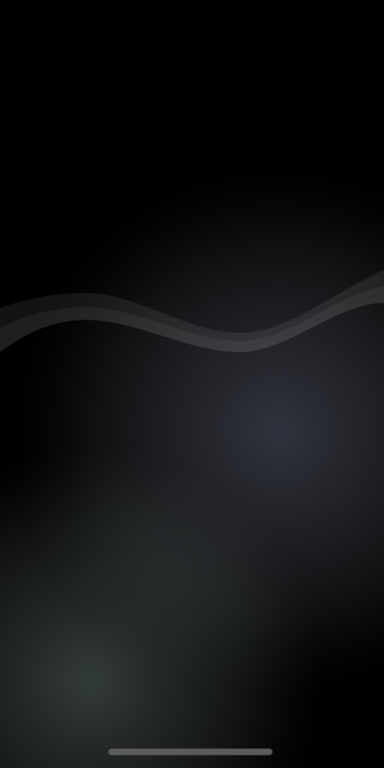
This background is drawn by a Shadertoy shader. Its source:

```glsl
// A dark phone backdrop: a blue-grey and a green-grey glow on black, crossed
// by two translucent ribbons, with a rounded bar at the foot. Radial falloffs
// add up the light; the ribbons lie between piecewise cubic edges.

// Radial light whose hue shifts from core to body and fades out at radius
vec3 glow(vec2 p, vec2 center, float radius, vec3 core, vec3 body) {
    float d = length(p - center) / radius;
    float falloff = max(1.0 - d, 0.0);
    falloff *= mix(1.0, smoothstep(0.0, 0.35, falloff), 0.4);
    return mix(core, body, smoothstep(0.0, 0.45, d)) * falloff;
}

// Height of a wave through start, crest, trough and end (heights in that order)
float waveHeight(float x, vec4 heights, float endEase) {
    const float crestX = 0.222, troughX = 0.625;
    float rise = 1.0 - x / crestX;
    if (x < crestX) return mix(heights.y, heights.x, rise * rise);
    if (x < troughX) return mix(heights.y, heights.z, smoothstep(crestX, troughX, x));
    float t = (x - troughX) / (1.0 - troughX);
    return mix(heights.z, heights.w, t * t * (endEase - (endEase - 1.0) * t));
}

// Smooth coverage of the region below a height
float below(float y, float height, float pixel) {
    return smoothstep(-pixel, pixel, height - y);
}

float capsule(vec2 p, float halfLength, float radius) {
    p.x = max(abs(p.x) - halfLength, 0.0);
    return length(p) - radius;
}

void mainImage(out vec4 fragColor, in vec2 fragCoord) {
    // Canvas one unit wide and two units high
    vec2 p = fragCoord / iResolution.xy * vec2(1.0, 2.0);
    float pixel = 1.0 / iResolution.x;

    // Background glows
    vec3 color = glow(p, vec2(0.724, 0.880), 0.69, vec3(0.19, 0.197, 0.242), vec3(0.20, 0.207, 0.228));
    color += glow(p, vec2(0.234, 0.229), 0.61, vec3(0.198, 0.230, 0.222), vec3(0.195, 0.222, 0.212));

    // Ribbons: a faint upper one and a brighter lower one
    float top = below(p.y, waveHeight(p.x, vec4(1.198, 1.237, 1.133, 1.297), 2.0), pixel);
    float seam = below(p.y, waveHeight(p.x, vec4(1.146, 1.2005, 1.112, 1.255), 2.5), pixel);
    float bottom = below(p.y, waveHeight(p.x, vec4(1.083, 1.167, 1.083, 1.211), 3.0), pixel);
    color = mix(color, vec3(1.0), 0.075 * (top - seam) + 0.12 * (seam - bottom));

    // Rounded bar
    float bar = capsule(p - vec2(0.496, 0.042), 0.205, 0.0085);
    color = mix(color, vec3(0.37), smoothstep(pixel, -pixel, bar) * 0.95);

    fragColor = vec4(color, 1.0);
}
```
